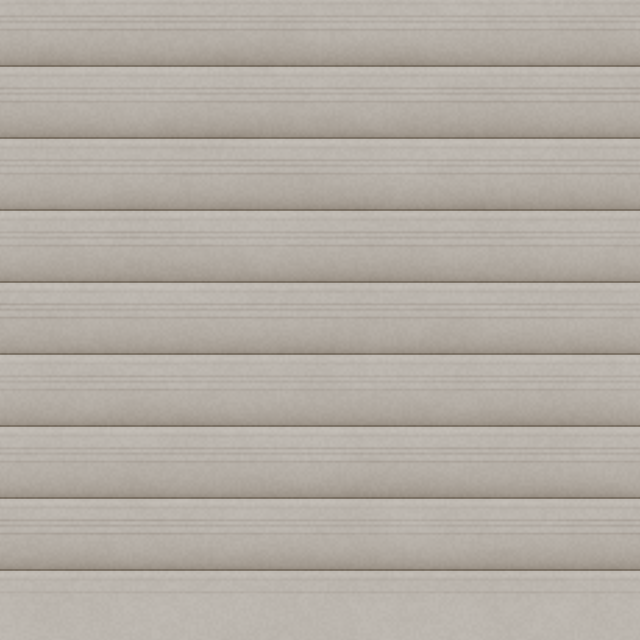
This texture is drawn by a WebGL 1 fragment shader. Its source:

```glsl
precision highp float;
// Horizontal beige siding: overlapping slats with fine grooves, shaded bellies and a plain bottom board.

uniform vec2 u_resolution;

// Layout, in canvas heights
const float SLAT_PITCH = 0.1125;
const float FIRST_SEAM = 0.1094;

// Profile, in slat heights measured down from the seam above
const float GROOVE_A = 0.31;
const float GROOVE_B = 0.385;
const float GROOVE_C = 0.495;
const float GROOVE_WIDTH = 0.017;
const float SEAM_HALF_WIDTH = 0.013;
const float SEAM_SOFTNESS = 0.014;

// Colours
const vec3 FACE_COLOR = vec3(0.735, 0.713, 0.684);
const vec3 BELLY_COLOR = vec3(0.605, 0.567, 0.523);
const vec3 SEAM_COLOR = vec3(0.455, 0.415, 0.365);
const vec3 GROOVE_COLOR = vec3(0.635, 0.600, 0.565);

// Surface variation
const float GRAIN_CELLS = 230.0;
const float GRAIN_AMOUNT = 0.026;
const float MOTTLE_AMOUNT = 0.022;
const float WEAR_AMOUNT = 0.16;

float hash(vec2 p) {
  vec3 q = fract(vec3(p.xyx) * 0.1031);
  q += dot(q, q.yzx + 33.33);
  return fract((q.x + q.y) * q.z);
}

float valueNoise(vec2 p) {
  vec2 cell = floor(p);
  vec2 f = fract(p);
  f = f * f * (3.0 - 2.0 * f);
  float low = mix(hash(cell), hash(cell + vec2(1.0, 0.0)), f.x);
  float high = mix(hash(cell + vec2(0.0, 1.0)), hash(cell + 1.0), f.x);
  return mix(low, high, f.y);
}

// Soft line that keeps its total weight when thinner than a pixel
float softLine(float distanceToLine, float width, float pixel) {
  float w = sqrt(width * width + 0.25 * pixel * pixel);
  return width / w * exp(-distanceToLine * distanceToLine / (w * w));
}

void main() {
  vec2 uv = gl_FragCoord.xy / u_resolution;
  float pixel = 1.0 / (u_resolution.y * SLAT_PITCH);

  // Slat coordinates: depth runs from 0 at the upper seam to 1 at the lower
  float s = (uv.y - FIRST_SEAM) / SLAT_PITCH;
  float slat = floor(s);
  float depth = 1.0 - (s - slat);
  float fullSlat = smoothstep(-0.5 * pixel, 0.5 * pixel, s);

  // Slow wear, different on each slat
  float wear = valueNoise(vec2(uv.x * 5.0, slat * 7.3 + depth * 0.7 + 20.0)) - 0.5;
  float edgeFade = abs(uv.x - 0.5) * 0.16;

  // Belly shading deepens toward the lower seam
  float step1 = smoothstep(GROOVE_C - 0.01, GROOVE_C + 0.02, depth);
  float fall = clamp((depth - GROOVE_C) / (1.0 - GROOVE_C), 0.0, 1.0);
  float belly = step1 * 0.14 + 0.70 * pow(fall, 1.7);
  belly *= fullSlat * (1.0 + WEAR_AMOUNT * wear - edgeFade);
  vec3 color = mix(FACE_COLOR, BELLY_COLOR, clamp(belly, 0.0, 1.0));

  // Raised bands between the grooves and a light lip under the seam
  float band = smoothstep(GROOVE_A, GROOVE_A + 0.03, depth)
             * (1.0 - smoothstep(GROOVE_C - 0.06, GROOVE_C, depth));
  color -= 0.012 * band * fullSlat;
  color += 0.022 * softLine(depth - 0.06, 0.035, pixel);
  color += 0.016 * softLine(depth - GROOVE_A - 0.035, 0.018, pixel) * fullSlat;
  color += 0.012 * softLine(depth - GROOVE_B - 0.045, 0.022, pixel) * fullSlat;

  // Grooves; the bottom board keeps only a faint upper one
  float grooves = 0.22 * softLine(depth - 0.135, 0.02, pixel);
  grooves += 0.55 * softLine(depth - GROOVE_A, GROOVE_WIDTH, pixel) * mix(0.65, 1.0, fullSlat);
  grooves += 0.40 * softLine(depth - GROOVE_B, GROOVE_WIDTH, pixel) * fullSlat;
  grooves += 0.60 * softLine(depth - GROOVE_C, GROOVE_WIDTH, pixel) * fullSlat;
  color = mix(color, GROOVE_COLOR, grooves * (1.0 + 0.5 * wear));

  // Dark seam with a soft shadow on the belly above it
  float fromSeam = s - max(floor(s + 0.5), 0.0);
  float above = max(fromSeam, 0.0);
  float shadow = exp(-above / 0.045) * step(0.0, fromSeam);
  color = mix(color, SEAM_COLOR, 0.30 * shadow);
  float soft = max(SEAM_SOFTNESS, 0.75 * pixel);
  float seam = 1.0 - smoothstep(SEAM_HALF_WIDTH - 0.5 * soft,
                               SEAM_HALF_WIDTH + 0.5 * soft, abs(fromSeam));
  color = mix(color, SEAM_COLOR, 0.85 * seam);

  // Fine stucco grain over broad mottling
  float grain = valueNoise(uv * GRAIN_CELLS) - 0.5;
  float mottle = 0.6 * valueNoise(uv * vec2(14.0, 22.0) + 5.0)
               + 0.4 * valueNoise(uv * vec2(48.0, 60.0) + 31.0) - 0.5;
  color += GRAIN_AMOUNT * grain + MOTTLE_AMOUNT * mottle * vec3(0.9, 1.0, 1.1);

  gl_FragColor = vec4(color, 1.0);
}
```
